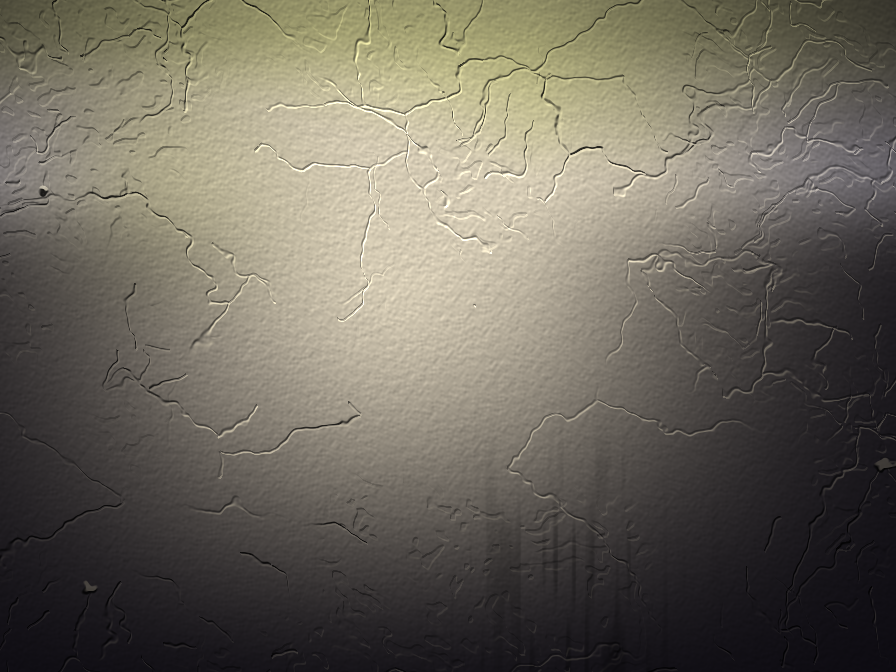
Reproduce this texture procedurally as a Shadertoy shader.

```glsl
// Old cracked plaster wall under a soft spotlight, olive on top and fading to black below.
#define CREAM vec3(0.835, 0.795, 0.705)
#define OLIVE vec3(0.735, 0.725, 0.505)
#define COOL vec3(0.74, 0.72, 0.74)
#define INK vec3(0.05, 0.043, 0.068)
#define LIGHT_STEP vec2(-0.0007, 0.0014)
#define CRACK_WIDTH 0.0030
#define CRACK_CONTRAST 1.35
#define GRAIN_CONTRAST 0.14
#define CHIP_GRID 5.0
#define CHIP_SHARE 0.2

float hash(vec2 p) {
    return fract(sin(dot(p, vec2(127.1, 311.7))) * 43758.5453);
}

vec2 hash2(vec2 p) {
    return vec2(hash(p), hash(p + 57.3));
}

float noise(vec2 p) {
    vec2 i = floor(p), f = fract(p);
    f = f * f * (3.0 - 2.0 * f);
    return mix(mix(hash(i), hash(i + vec2(1, 0)), f.x),
               mix(hash(i + vec2(0, 1)), hash(i + vec2(1, 1)), f.x), f.y);
}

float fbm(vec2 p) {
    float sum = 0.0, amp = 0.5;
    for (int i = 0; i < 4; i++) {
        sum += amp * noise(p);
        p = p * 2.03 + 17.1;
        amp *= 0.5;
    }
    return sum;
}

// Borders of random cells; a share of them is kept, each with its own strength.
float cracks(vec2 p, float scale, float keep, float width) {
    vec2 cell = floor(p * scale), f = fract(p * scale);
    vec2 near = vec2(9.0), next = vec2(9.0), nearId = cell, nextId = cell;
    for (int y = -1; y <= 1; y++)
    for (int x = -1; x <= 1; x++) {
        vec2 o = vec2(x, y);
        vec2 r = o + hash2(cell + o) - f;
        if (dot(r, r) < dot(near, near)) {
            next = near; nextId = nearId;
            near = r; nearId = cell + o;
        } else if (dot(r, r) < dot(next, next)) {
            next = r; nextId = cell + o;
        }
    }
    float edge = dot(0.5 * (near + next), normalize(next - near)) / scale;
    float pick = hash(nearId + nextId + 3.7);
    float strength = step(pick, keep) * (1.0 - 0.5 * pick / keep);
    return strength * (1.0 - smoothstep(0.0, width, edge));
}

// Depth of all cracks and flakes at a point.
float depth(vec2 p) {
    vec2 warp = vec2(fbm(p * 8.0), fbm(p * 8.0 + 31.0)) - 0.47;
    vec2 jag = vec2(noise(p * 45.0), noise(p * 45.0 + 9.0)) - 0.5;
    vec2 nick = vec2(noise(p * 110.0), noise(p * 110.0 + 9.0)) - 0.5;
    vec2 w = p + 0.13 * warp + 0.014 * jag + 0.005 * nick;
    float width = CRACK_WIDTH * (0.6 + 0.9 * noise(p * 24.0));
    float area = noise(p * 3.1 + 4.0);
    float fine = noise(p * 4.3 + 21.0);
    float gaps = smoothstep(0.25, 0.45, noise(p * 9.0 + 8.0));
    float d = cracks(w, 3.2, 0.5, width) * gaps;
    d = max(d, cracks(w + 5.0, 7.0, 0.45, width) * smoothstep(0.36, 0.52, area));
    d = max(d, 0.9 * cracks(w + 11.0, 16.0, 0.36, width * 0.8) * smoothstep(0.46, 0.62, fine));
    float rough = smoothstep(0.45, 0.7, noise(p * 5.5 + 40.0));
    float flakes = smoothstep(0.66, 0.78, noise(w * vec2(64.0, 80.0)));
    return d + 0.35 * flakes * rough;
}

float grain(vec2 p) {
    p = mat2(0.8, 0.6, -0.6, 0.8) * p;
    return noise(p * 235.0) + 0.8 * noise(p * 130.0 + 13.0);
}

// Spotlight and paint tint; uv runs over the canvas.
vec3 wallColor(vec2 uv, vec2 p) {
    float cloud = fbm(p * 2.5) - 0.47;
    float side = abs(uv.x - 0.44) / 0.56;
    float bandPos = (uv.y - 0.75) / 0.12;
    float band = exp(-bandPos * bandPos);
    float falloff = mix(mix(2.4, 1.2, smoothstep(0.6, 0.9, uv.y)), 0.72, band);
    float light = smoothstep(-0.1, 0.64, uv.y) * exp(-side * side * falloff);
    light *= 1.0 - 0.22 * smoothstep(0.85, 1.02, uv.y);
    float green = smoothstep(0.76, 0.98, uv.y + 0.15 * cloud);
    float leftStain = exp(-pow((uv.x - 0.17) * 7.0, 2.0));
    green = max(green, 0.4 * smoothstep(0.45, 0.7, uv.y) * leftStain);
    vec3 paint = mix(CREAM, OLIVE, green);
    paint = mix(paint, COOL, band * smoothstep(0.45, 1.0, side));
    return mix(INK, paint, clamp(light * (1.0 + 0.2 * cloud), 0.0, 1.0));
}

// Scattered chips: x is the lit flake, y its shadow below.
vec2 chips(vec2 p) {
    vec2 cell = floor(p * CHIP_GRID);
    vec2 r = (fract(p * CHIP_GRID) - 0.3 - 0.4 * hash2(cell + 2.0)) / CHIP_GRID;
    r += 0.010 * (vec2(noise(p * 110.0), noise(p * 110.0 + 5.0)) - 0.5);
    float size = mix(0.003, 0.009, hash(cell + 6.0));
    float present = step(hash(cell + 14.0), CHIP_SHARE);
    vec2 squash = vec2(0.65, 1.3);
    float body = 1.0 - smoothstep(size - 0.002, size + 0.001, length(r * squash));
    float shade = 1.0 - smoothstep(size - 0.002, size + 0.002, length((r + vec2(0.0, 0.004)) * squash));
    return present * vec2(body, shade);
}

void mainImage(out vec4 fragColor, in vec2 fragCoord) {
    vec2 uv = fragCoord / iResolution.xy;
    vec2 p = fragCoord / iResolution.y;
    vec3 col = wallColor(uv, p);

    // Fine plaster grain
    col *= 1.0 + GRAIN_CONTRAST * (grain(p + LIGHT_STEP) - grain(p - LIGHT_STEP));

    // Vertical drip stains
    float drip = smoothstep(0.55, 0.9, noise(vec2(p.x * 110.0, p.y * 6.0)));
    drip *= (1.0 - smoothstep(0.15, 0.42, uv.y)) * exp(-pow((uv.x - 0.64) * 9.0, 2.0));
    col *= 1.0 - 0.25 * drip;

    // Embossed cracks: dark upper wall, lit lower wall
    float relief = CRACK_CONTRAST * (depth(p + LIGHT_STEP) - depth(p - LIGHT_STEP));
    float facing = smoothstep(0.25, 0.75, noise(p * 6.0 + 3.0));
    float lit = clamp(relief, 0.0, 1.0) * mix(0.35, 1.0, facing);
    float dark = clamp(-relief, 0.0, 1.0) * mix(1.0, 0.5, facing);
    vec3 glint = col * 1.3 + vec3(0.15, 0.145, 0.105);
    col = mix(col, glint, lit);
    col = mix(col, col * 0.2, dark);

    // Chips
    vec2 chip = chips(p);
    col = mix(col, col * 0.2, chip.y);
    col = mix(col, glint * 0.9, chip.x);

    fragColor = vec4(clamp(col, 0.0, 1.0), 1.0);
}
```
